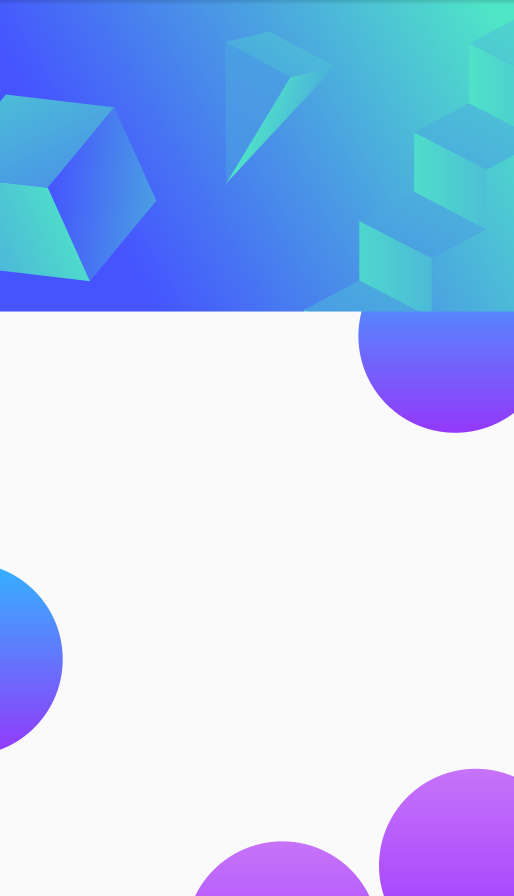
A Shadertoy shader for this background:

```glsl
// Gradient banner with faceted solids above a pale page with gradient discs.
#define BANNER_BASE 0.6523
#define DISC_RADIUS 0.108
#define STEP_COUNT 4
#define PAGE vec3(0.98)
#define BLUE vec3(0.27, 0.33, 1.0)
#define TEAL vec3(0.31, 0.90, 0.78)
#define SKY vec3(0.20, 0.70, 1.0)
#define VIOLET vec3(0.58, 0.22, 0.98)
#define ORCHID vec3(0.78, 0.45, 0.98)
#define PURPLE vec3(0.60, 0.21, 1.0)

float cross2(vec2 a, vec2 b) { return a.x * b.y - a.y * b.x; }

// Coverage of the positive side of a signed distance, one pixel soft
float cover(float d) { return clamp(d * iResolution.y + 0.5, 0.0, 1.0); }

// Paint a facet spanned by u and v; tone holds corner value and slopes along u, v
void facet(inout float shade, vec2 p, vec2 corner, vec2 u, vec2 v, vec3 tone, bool triangle) {
    float area = cross2(u, v);
    vec2 q = p - corner;
    vec2 st = vec2(cross2(q, v), cross2(u, q)) / area;
    vec2 heights = abs(area) / vec2(length(v), length(u));
    vec2 near = st * heights;
    vec2 far = (1.0 - st) * heights;
    float inside = min(near.x, near.y);
    float outer = triangle ? (1.0 - st.x - st.y) * abs(area) / length(u - v)
                           : min(far.x, far.y);
    float value = clamp(tone.x + dot(tone.yz, st), 0.0, 1.0);
    shade = mix(shade, value, cover(min(inside, outer)));
}

void disc(inout vec3 color, vec2 p, vec2 center, vec3 top, vec3 bottom) {
    vec2 q = p - center;
    float height = clamp(0.5 + 0.5 * q.y / DISC_RADIUS, 0.0, 1.0);
    color = mix(color, mix(bottom, top, height), cover(DISC_RADIUS - length(q)));
}

void cube(inout float shade, vec2 p) {
    vec2 hub = vec2(0.0534, 0.7904);
    vec2 left = vec2(-0.1211, 0.0143);
    vec2 up = vec2(0.0742, 0.0898);
    vec2 down = vec2(0.0469, -0.1042);
    facet(shade, p, hub, left, up, vec3(0.46, 0.13, 0.12), false);
    facet(shade, p, hub, up, down, vec3(0.0, 0.28, 0.23), false);
    facet(shade, p, hub, left, down, vec3(0.92, -0.28, 0.0), false);
}

void gem(inout float shade, vec2 p) {
    vec2 crown = vec2(0.2513, 0.9531);
    vec2 back = vec2(0.0495, 0.0117);
    vec2 front = vec2(0.0729, -0.0391);
    vec2 drop = vec2(0.0013, -0.1576);
    facet(shade, p, crown, front, drop, vec3(0.51, 0.0, -0.09), true);
    facet(shade, p, crown + drop, front - drop, front + back - drop,
          vec3(1.0, -0.15, -0.38), true);
    facet(shade, p, crown, back, front, vec3(0.60, 0.08, 0.02), false);
}

void stairs(inout float shade, vec2 p) {
    vec2 along = vec2(0.0807, -0.0417);
    vec2 tread = vec2(0.0612, 0.0326);
    vec2 riser = vec2(0.0, -0.0664);
    for (int i = 0; i < STEP_COUNT; i++) {
        float k = float(i);
        vec2 corner = vec2(0.3398, 0.6543) + k * (tread - riser);
        float topTone = 0.50 + 0.035 * k * k;
        facet(shade, p, corner, along, tread, vec3(topTone, 0.0, 0.08), false);
        facet(shade, p, corner, along, riser, vec3(0.86 + 0.04 * k, -0.20, 0.0), false);
    }
}

void mainImage(out vec4 fragColor, in vec2 fragCoord) {
    vec2 p = fragCoord / iResolution.y;

    // Page and discs
    vec3 color = PAGE;
    disc(color, p, vec2(0.508, 0.625), SKY, VIOLET);
    disc(color, p, vec2(-0.038, 0.2643), SKY, VIOLET);
    disc(color, p, vec2(0.315, -0.047), ORCHID, PURPLE);
    disc(color, p, vec2(0.531, 0.034), ORCHID, PURPLE);

    // Banner: solids and backdrop share one blue-to-teal ramp
    float shade = clamp(dot(p - vec2(0.169, 0.661), vec2(0.86, 0.51)) / 0.495, 0.0, 1.0);
    cube(shade, p);
    gem(shade, p);
    stairs(shade, p);
    vec3 banner = mix(BLUE, TEAL, shade);
    banner *= 1.0 - 0.12 * smoothstep(0.994, 1.0, p.y);
    color = mix(color, banner, cover(p.y - BANNER_BASE));

    fragColor = vec4(color, 1.0);
}
```
